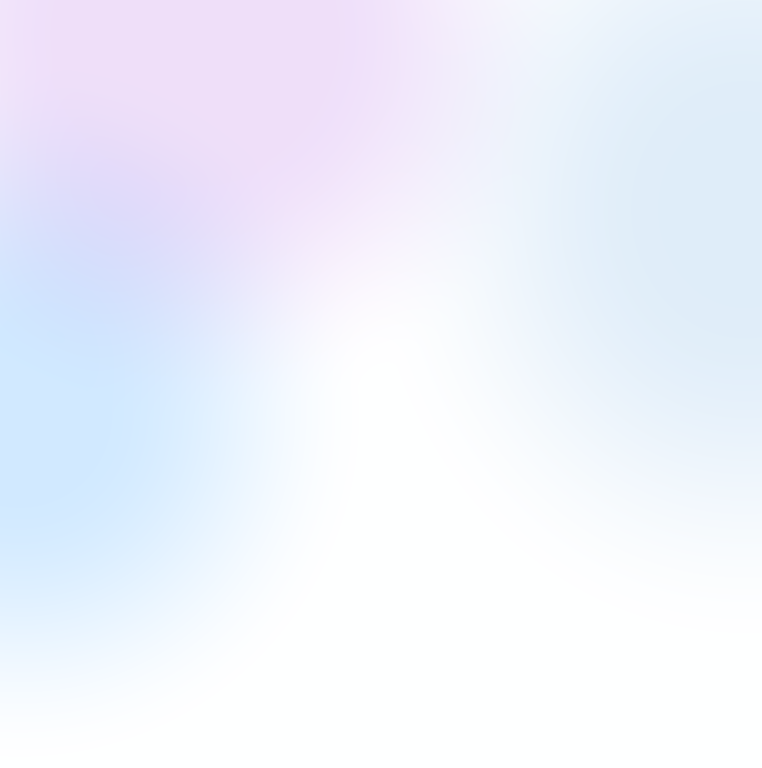
This background is drawn by a Shadertoy shader. Its source:

```glsl
// A pale background: three soft pastel glows (pink, sky blue, mist blue)
// resting near the edges of a white canvas. Each glow is an ellipse with a
// smooth falloff, and the tints multiply where they overlap.

const vec3 WHITE = vec3(0.998, 0.999, 1.0);
const vec3 PINK  = vec3(0.938, 0.876, 0.978);
const vec3 SKY   = vec3(0.820, 0.915, 1.0);
const vec3 MIST  = vec3(0.878, 0.930, 0.976);

// Centres as fractions of the canvas, origin at the lower left
const vec2 PINK_CENTRE = vec2(0.256, 0.954);
const vec2 SKY_CENTRE  = vec2(0.026, 0.460);
const vec2 MIST_CENTRE = vec2(0.978, 0.727);

// Falloff: x = radius of the flat core, y = radius where the tint ends
const vec2 PINK_FALLOFF = vec2(0.169, 0.508);
const vec2 SKY_FALLOFF  = vec2(0.091, 0.469);
const vec2 MIST_FALLOFF = vec2(0.104, 0.521);

// Vertical stretch of each ellipse
const float PINK_STRETCH = 1.0;
const float SKY_STRETCH  = 1.0;
const float MIST_STRETCH = 1.12;

// Multiplier that tints the canvas inside one glow and is 1 outside it
vec3 glowTint(vec2 uv, vec2 centre, vec2 falloff, float stretch, vec3 tint) {
    float dist = length((uv - centre) / vec2(1.0, stretch));
    float strength = 1.0 - smoothstep(falloff.x, falloff.y, dist);
    return mix(vec3(1.0), tint, strength);
}

void mainImage(out vec4 fragColor, in vec2 fragCoord) {
    vec2 uv = fragCoord / iResolution.xy;

    vec3 color = WHITE;
    color *= glowTint(uv, PINK_CENTRE, PINK_FALLOFF, PINK_STRETCH, PINK);
    color *= glowTint(uv, SKY_CENTRE, SKY_FALLOFF, SKY_STRETCH, SKY);
    color *= glowTint(uv, MIST_CENTRE, MIST_FALLOFF, MIST_STRETCH, MIST);

    fragColor = vec4(color, 1.0);
}
```
